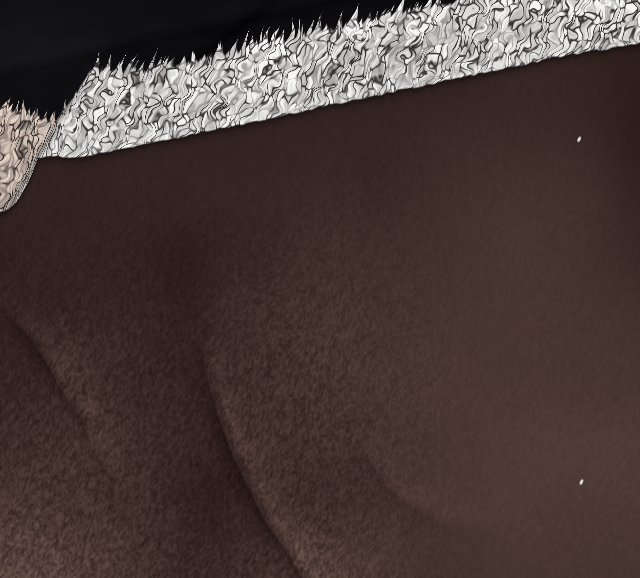
Write a Shadertoy shader that draws this texture.

```glsl
// A creased brown hide below a slanting band of pale, curly fleece on black cloth.
// Height curves place the layers, broken Voronoi borders and stretched noise make
// the curls, and Gaussian glows plus curved creases shade the softly grained hide.

#define HIDE_DARK vec3(0.180, 0.122, 0.112)
#define HIDE_LIGHT vec3(0.318, 0.240, 0.220)
#define CLOTH vec3(0.056, 0.055, 0.068)
#define WOOL_LIGHT vec3(0.96, 0.96, 0.95)
#define WOOL_DARK vec3(0.17, 0.15, 0.15)
#define CURL_SCALE vec2(100.0, 50.0)
#define TUFT_WIDTH 0.024
#define TUFT_HEIGHT 0.042
#define GRAIN 0.62

float hash(vec2 p) {
    vec3 q = fract(p.xyx * 0.1031);
    q += dot(q, q.yzx + 33.33);
    return fract((q.x + q.y) * q.z);
}

float noise(vec2 p) {
    vec2 i = floor(p), f = fract(p);
    f = f * f * (3.0 - 2.0 * f);
    return mix(mix(hash(i), hash(i + vec2(1, 0)), f.x),
               mix(hash(i + vec2(0, 1)), hash(i + vec2(1, 1)), f.x), f.y);
}

float glow(vec2 p, vec2 centre, vec2 radius) {
    vec2 d = (p - centre) / radius;
    return exp(-dot(d, d));
}

// Lit on the positive side, shaded on the negative side
float crease(float d, float litWidth, float darkWidth) {
    return d > 0.0 ? smoothstep(0.0, 0.018, d) * exp(-d / litWidth)
                   : -smoothstep(0.0, -0.006, d) * exp(d / darkWidth);
}

// x: gap to the nearest cell border, y: random value of the cell
vec2 curlCells(vec2 p) {
    vec2 cell = floor(p);
    float near = 9.0, next = 9.0, id = 0.0;
    for (int j = -1; j <= 1; j++)
    for (int i = -1; i <= 1; i++) {
        vec2 c = cell + vec2(i, j);
        vec2 site = c + 0.1 + 0.8 * vec2(hash(c), hash(c + 57.3));
        float d = length(p - site);
        if (d < near) { next = near; near = d; id = hash(c + 19.7); }
        else next = min(next, d);
    }
    return vec2(next - near, id);
}

// Lower border of the fleece
float hemHeight(float x) {
    float band = max(0.728, 0.743 + 0.212 * (x - 0.217)) - 0.006 * smoothstep(0.95, 1.11, x);
    return min(0.632 + 22.0 * x * x, band);
}

// Upper border of the fleece, with curved pointed tufts
float fringeHeight(vec2 p) {
    float tuft = 0.0;
    float sway = 0.012 * (noise(p * vec2(45.0, 35.0)) - 0.5);
    for (int k = 0; k < 4; k++) {
        float u = (p.x - 0.3 * p.y + sway) / (TUFT_WIDTH * (1.0 - 0.17 * float(k))) + 7.3 * float(k);
        float spike = 1.0 - abs(2.0 * fract(u) - 1.0);
        float size = hash(vec2(floor(u), 3.0 + float(k)));
        tuft = max(tuft, spike * spike * size * size);
    }
    tuft *= TUFT_HEIGHT;
    float band = max(0.876, 0.882 + 0.228 * (p.x - 0.29)) + tuft;
    float notch = 0.805 + 1.41 * (p.x - 0.108) + 0.5 * tuft + 0.3 * sway;
    return max(0.812 - 0.25 * p.x + 0.7 * tuft, min(band, notch));
}

vec3 clothColor(vec2 p) {
    float fold = p.y - 0.915 - 0.22 * (p.x - 0.2) - 0.01 * noise(p * 12.0);
    float dip = p.y - 0.92 - 0.75 * (p.x - 0.37);
    float light = 0.8 + 0.45 * glow(p, vec2(0.05, 0.93), vec2(0.16, 0.10));
    light += 0.35 * crease(fold, 0.03, 0.02) - 0.45 * exp(-abs(dip) / 0.012);
    return CLOTH * (light + 0.2 * noise(p * vec2(30.0, 70.0)));
}

vec3 fleeceColor(vec2 p, float hem) {
    float seamSide = p.x - 0.05 - 0.55 * (p.y - 0.70);
    float leftPart = smoothstep(0.012, -0.012, seamSide);
    vec2 q = vec2(p.x - 0.35 * (p.y - hem), p.y - 0.212 * p.x);
    q += 0.022 * (vec2(noise(p * 62.0), noise(p * 62.0 + 31.0)) - 0.5);
    // Cracks between the curls come and go
    vec2 curl = curlCells(q * CURL_SCALE * mix(1.0, 0.85, leftPart));
    float broken = smoothstep(0.22, 0.62, noise(q * vec2(120.0, 70.0) + 11.0));
    float crack = (1.0 - smoothstep(0.0, 0.34, curl.x)) * mix(0.25, 1.0, broken);
    float strands = noise(q * vec2(250.0, 70.0));
    float light = (0.82 + 0.18 * curl.y) * (1.0 - 0.95 * crack);
    light *= 0.72 + 0.45 * strands;
    light *= 0.90 + 0.2 * noise(p * 22.0);
    float rim = exp(-abs(p.y - hem - 0.009) / 0.006);
    light = mix(light, 0.9, 0.4 * rim * (1.0 - leftPart));
    vec3 col = mix(WOOL_DARK, WOOL_LIGHT, clamp(light, 0.0, 1.0));
    float seam = exp(-abs(seamSide) / 0.008);
    return col * mix(vec3(1.0), vec3(0.93, 0.86, 0.82), leftPart) * (1.0 - 0.3 * seam);
}

vec3 hideColor(vec2 p, float hem) {
    // Broad light and shade
    float light = 0.10 + 0.80 * glow(p, vec2(0.98, 0.20), vec2(0.44, 0.36))
        + 1.05 * glow(p, vec2(0.04, -0.02), vec2(0.23, 0.21))
        + 0.50 * glow(p, vec2(0.56, 0.0), vec2(0.14, 0.10))
        + 0.28 * glow(p, vec2(0.57, 0.44), vec2(0.22, 0.20))
        + 0.32 * glow(p, vec2(0.90, 0.64), vec2(0.22, 0.18))
        + 0.25 * glow(p, vec2(0.14, 0.30), vec2(0.08, 0.14))
        - 0.30 * glow(p, vec2(1.11, 0.74), vec2(0.07, 0.20))
        - 0.25 * glow(p, vec2(0.32, 0.48), vec2(0.05, 0.13))
        - 0.25 * glow(p, vec2(0.36, 0.13), vec2(0.07, 0.10));
    // Left, middle and right creases
    float t = 0.473 - p.y;
    float wander = 0.012 * (noise(p * 18.0) - 0.5);
    float left = p.x - 0.55 * t - 0.03 * smoothstep(0.0, 0.07, t) + wander;
    light += 0.50 * crease(left, 0.055, 0.025) * smoothstep(-0.02, 0.06, t) * smoothstep(0.42, 0.08, t);
    t = max(0.53 - p.y, 0.0);
    float middle = (p.x - 0.338 - 0.68 * t * t + 0.6 * wander) / sqrt(1.0 + 1.85 * t * t);
    light += 0.80 * crease(middle, 0.034, 0.018) * smoothstep(0.06, 0.30, t);
    float bend = 0.15 * exp(-(p.x - 0.636) / 0.08);
    float right = (p.y - 0.07 - bend + wander) / sqrt(1.0 + bend * bend / 0.0064);
    light += 0.36 * crease(right, 0.04, 0.04) * smoothstep(0.27, 0.15, p.y) * smoothstep(0.92, 0.62, p.x);
    // Slanted nap, rougher toward the lower left
    vec2 nap = vec2(p.x - 0.35 * p.y, p.y + 0.2 * p.x);
    float grain = noise(nap * vec2(330.0, 190.0)) + 0.6 * noise(nap * vec2(170.0, 95.0)) - 0.8;
    float rough = 0.22 + 0.78 * smoothstep(0.85, 0.50, p.x) * smoothstep(0.80, 0.30, p.y);
    light += GRAIN * grain * rough * (0.6 + max(light, 0.0));
    light += 0.14 * (noise(p * 9.0) - 0.5);
    vec3 col = mix(HIDE_DARK, HIDE_LIGHT, clamp(light, -0.6, 2.0));
    return col * (1.0 - 0.6 * exp(-max(hem - p.y, 0.0) / 0.007));
}

void mainImage(out vec4 fragColor, in vec2 fragCoord) {
    vec2 p = fragCoord / iResolution.y;
    float soft = 1.2 / iResolution.y;
    float hem = hemHeight(p.x) + 0.004 * (noise(vec2(p.x * 100.0, 2.0)) - 0.5);
    vec3 col = clothColor(p);
    float fringe = fringeHeight(p) - p.y;
    col = mix(col, fleeceColor(p, hem), smoothstep(-soft, soft * 3.0, fringe));
    col = mix(col, hideColor(p, hem), smoothstep(-soft, soft, hem - p.y));
    // Two bright flecks
    for (int i = 0; i < 2; i++) {
        vec2 d = p - vec2(1.002 + 0.004 * float(i), 0.759 - 0.593 * float(i));
        float size = length(d * vec2(1.5, 0.9) + vec2(-0.5, 0.0) * d.y);
        col = mix(col, vec3(0.88), smoothstep(0.006, 0.002, size));
    }
    fragColor = vec4(col, 1.0);
}
```
